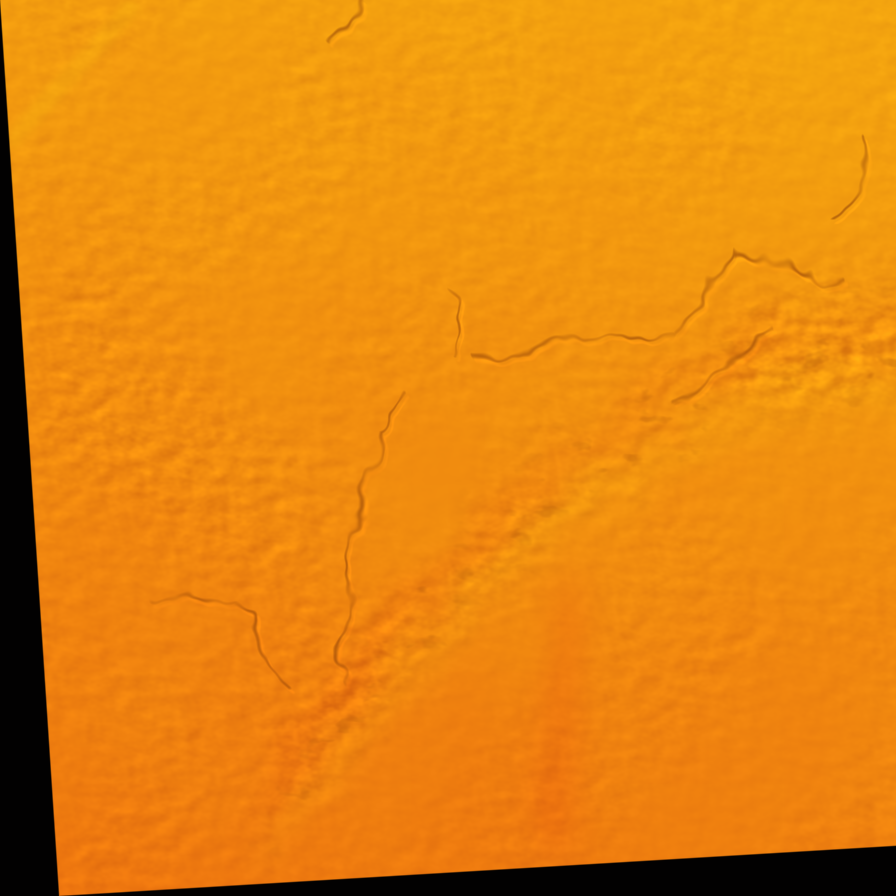
Write a Shadertoy shader that draws this texture.

```glsl
// Weathered ochre wall on a slightly turned sheet with black margins.
// A gold-to-orange gradient is embossed with gradient noise, then crossed by
// a crumbling diagonal ridge, warped hairline cracks and a soft stain.
#define GOLD vec3(0.955, 0.645, 0.060)
#define DEEP vec3(0.930, 0.455, 0.060)
#define CRACK_BROWN vec3(0.58, 0.27, 0.03)
#define MARGIN_BLACK vec3(0.008, 0.002, 0.002)
#define GRAIN_SCALE 44.0
#define GRAIN_DEPTH 0.17
#define CRACK_WIDTH 0.0024
#define CRACK_DEPTH 0.60
#define LEFT_SLANT 0.066
#define BOTTOM_SLANT 0.060

const int CRACK_COUNT = 11;
// Each crack runs from xy to zw.
const vec4 CRACKS[CRACK_COUNT] = vec4[CRACK_COUNT](
    vec4(0.53, 0.605, 0.755, 0.622), vec4(0.755, 0.622, 0.815, 0.712),
    vec4(0.815, 0.712, 0.935, 0.697), vec4(0.935, 0.75, 0.972, 0.845),
    vec4(0.75, 0.55, 0.86, 0.625), vec4(0.465, 0.565, 0.417, 0.512),
    vec4(0.417, 0.512, 0.375, 0.24), vec4(0.165, 0.335, 0.26, 0.325),
    vec4(0.26, 0.325, 0.325, 0.24), vec4(0.508, 0.675, 0.497, 0.60),
    vec4(0.40, 1.0, 0.375, 0.955));

vec2 gradientAt(vec2 cell) {
    vec3 h = fract(cell.xyx * vec3(0.1031, 0.1030, 0.0973));
    h += dot(h, h.yzx + 33.33);
    return fract((h.xx + h.yz) * h.zy) * 2.0 - 1.0;
}

float gradientNoise(vec2 p) {
    vec2 i = floor(p), f = p - i;
    vec2 u = f * f * f * (f * (f * 6.0 - 15.0) + 10.0);
    vec2 e = vec2(1.0, 0.0);
    float a = dot(gradientAt(i), f);
    float b = dot(gradientAt(i + e), f - e);
    float c = dot(gradientAt(i + e.yx), f - e.yx);
    float d = dot(gradientAt(i + 1.0), f - 1.0);
    return mix(mix(a, b, u.x), mix(c, d, u.x), u.y);
}

float fbm(vec2 p) {
    float sum = 0.0, amp = 1.0;
    for (int k = 0; k < 3; k++) {
        sum += amp * gradientNoise(p);
        p = p * 2.03 + 17.3;
        amp *= 0.5;
    }
    return sum;
}

float segmentDistance(vec2 p, vec2 a, vec2 b) {
    vec2 pa = p - a, ba = b - a;
    return length(pa - ba * clamp(dot(pa, ba) / dot(ba, ba), 0.0, 1.0));
}

// Coverage of the jagged cracks, fading in and out along their length.
float cracks(vec2 p) {
    vec2 q = p + 0.030 * vec2(gradientNoise(p * 17.0), gradientNoise(p * 17.0 + 31.0));
    q += 0.009 * vec2(gradientNoise(p * 55.0 + 7.0), gradientNoise(p * 55.0 + 53.0));
    float d = 1.0;
    for (int k = 0; k < CRACK_COUNT; k++)
        d = min(d, segmentDistance(q, CRACKS[k].xy, CRACKS[k].zw));
    float fade = smoothstep(-0.35, 0.35, gradientNoise(p * 23.0 + 5.0));
    return (1.0 - smoothstep(0.0, CRACK_WIDTH * 1.6, d)) * mix(0.35, 1.0, fade);
}

float bump(float x, float width) {
    return exp(-x * x / (width * width));
}

void mainImage(out vec4 fragColor, in vec2 fragCoord) {
    vec2 p = fragCoord / iResolution.xy;
    float pixel = 1.0 / min(iResolution.x, iResolution.y);
    float broad = fbm(p * 4.0 + 3.0);

    // Height above the curved diagonal ridge
    float ridge = p.y - 0.60 + 1.05 * (1.0 - p.x) * (1.0 - p.x);
    ridge += 0.05 * fbm(p * 11.0 + 9.0);
    float ridgeSpan = smoothstep(0.24, 0.36, p.x);
    float band = bump(ridge - 0.01, 0.06) * ridgeSpan;

    // Wide gradient, faint square patches and the vertical stain
    float tone = 0.03 + 0.80 * p.y + 0.17 * p.x + 0.09 * broad;
    tone += 0.05 * gradientNoise(floor(p * 24.0) * 0.37);
    tone += 0.13 * bump(ridge + 0.035, 0.035) * ridgeSpan;
    tone -= 0.13 * bump(ridge - 0.035, 0.035) * ridgeSpan;
    float stainHeight = smoothstep(0.02, 0.10, p.y) * (1.0 - smoothstep(0.30, 0.39, p.y));
    tone -= 0.20 * bump(p.x - 0.625 - 0.02 * broad, 0.028) * stainHeight;

    // Light chip in the upper left corner
    float chip = segmentDistance(p + 0.02 * broad, vec2(0.02, 0.85), vec2(0.14, 0.985));
    tone += 0.16 * (1.0 - smoothstep(0.002, 0.018, chip));

    vec3 color = mix(DEEP, GOLD, clamp(tone, 0.0, 1.0));

    // Embossed plaster: rougher on the ridge and left, calm in worn patches
    float rough = 0.32 + 0.55 * band + 0.30 * bump(p.x - 0.12, 0.22) * bump(p.y - 0.42, 0.30);
    rough *= mix(0.55, 1.25, smoothstep(-0.35, 0.35, gradientNoise(p * 5.0 + 21.0)));
    rough *= 1.0 - 0.85 * bump(p.x - 0.49, 0.07) * bump(p.y - 0.47, 0.09);
    vec2 grainPoint = p * GRAIN_SCALE * vec2(0.85, 1.15);
    vec2 light = vec2(-0.12, 0.17);
    float relief = fbm(grainPoint - light) - fbm(grainPoint + light);
    color *= 1.0 + GRAIN_DEPTH * rough * relief * vec3(0.8, 1.5, 1.2);

    // Crumbs along the ridge, then cracks with a lit lower lip
    float crumbs = smoothstep(0.18, 0.55, fbm(p * vec2(30.0, 48.0) + 40.0)) * band;
    color = mix(color, CRACK_BROWN, 0.22 * crumbs);
    float lip = cracks(p + vec2(-0.004, 0.005));
    color *= 1.0 + 0.07 * lip;
    color = mix(color, CRACK_BROWN, CRACK_DEPTH * cracks(p));

    // Tilted black margins
    float inside = min(p.x - LEFT_SLANT * (1.0 - p.y), p.y - BOTTOM_SLANT * (p.x - LEFT_SLANT));
    color = mix(MARGIN_BLACK, color, smoothstep(-pixel, pixel, inside));
    fragColor = vec4(clamp(color, 0.0, 1.0), 1.0);
}
```
